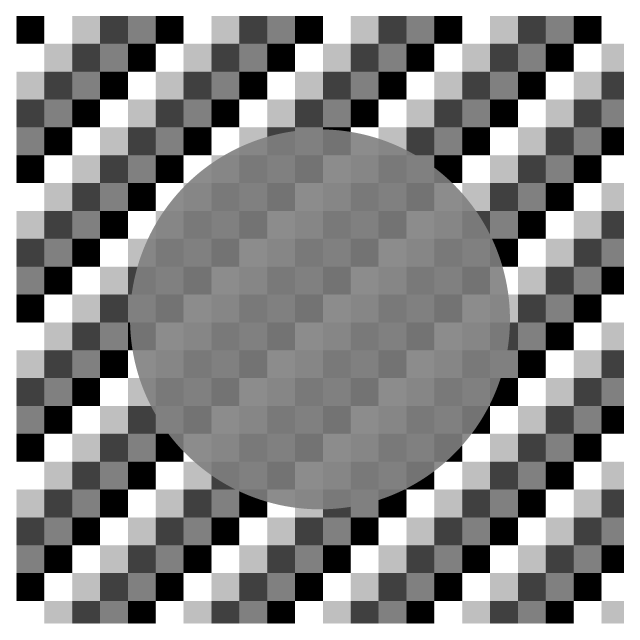
This pattern is drawn by a Shadertoy shader. Its source:

```glsl
// Tone of one tile: five greys repeat along each diagonal
float tileTone(vec2 tile) {
    float step5 = mod(tile.x + tile.y, 5.0);
    if (step5 < 0.5) return 0.0;
    if (step5 < 1.5) return 1.0;
    if (step5 < 2.5) return 0.75;
    if (step5 < 3.5) return 0.25;
    return 0.5;
}

float scene(vec2 uv) {
    // Tiled panel, measured from its top left corner, on a white margin
    vec2 panel = vec2(uv.x - 0.0257, 0.9751 - uv.y);
    if (min(panel.x, panel.y) < 0.0 || max(panel.x, panel.y) > 0.9492) return 1.0;
    float tone = tileTone(floor(panel / 0.04353));

    // Low contrast disc
    float disc = length(uv - vec2(0.5, 0.501)) - 0.2968;
    return disc < 0.0 ? mix(0.5, tone, 0.1) : tone;
}

void mainImage(out vec4 fragColor, in vec2 fragCoord) {
    float side = min(iResolution.x, iResolution.y);
    vec2 corner = 0.5 * (iResolution.xy - side);

    // Average a 4 by 4 grid of samples to smooth the edges
    float grey = 0.0;
    for (int i = 0; i < 16; i++) {
        vec2 jitter = (vec2(i % 4, i / 4) + 0.5) / 4.0 - 0.5;
        grey += scene((fragCoord + jitter - corner) / side) / 16.0;
    }
    fragColor = vec4(vec3(grey), 1.0);
}
```
